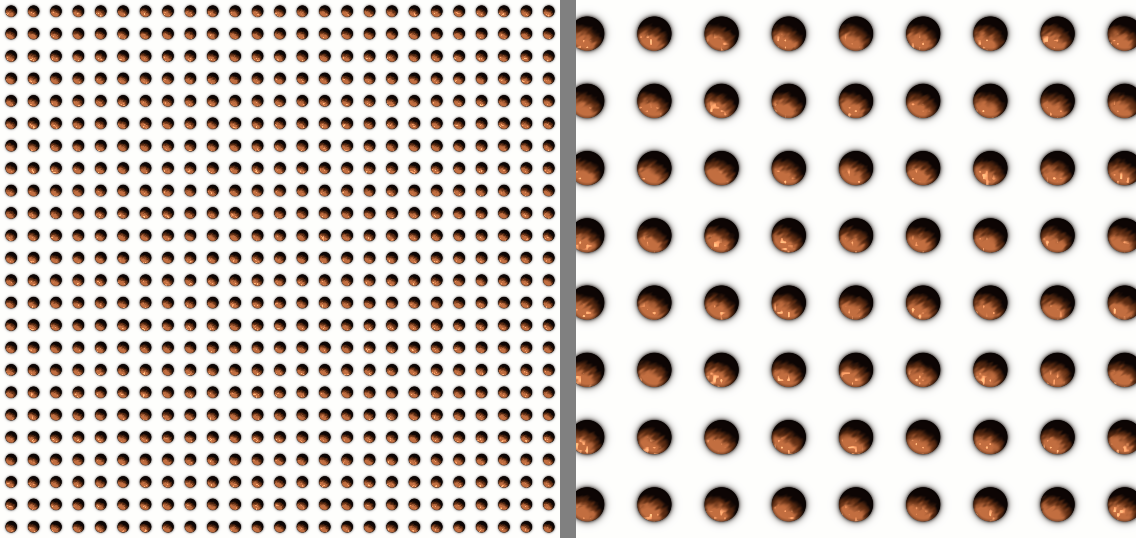
Left: the whole. Right: its middle third, enlarged.
Write a Shadertoy shader that draws this pattern.

```glsl
// Grid of small polished copper-brown beads with soft shadows on white.

float hash(vec2 p) {
    vec3 q = fract(vec3(p.xyx) * vec3(0.1031, 0.1030, 0.0973));
    q += dot(q, q.yzx + 33.33);
    return fract((q.x + q.y) * q.z);
}

float valueNoise(vec2 p) {
    vec2 i = floor(p), f = fract(p);
    f = f * f * (3.0 - 2.0 * f);
    return mix(mix(hash(i), hash(i + vec2(1, 0)), f.x),
               mix(hash(i + vec2(0, 1)), hash(i + vec2(1, 1)), f.x), f.y);
}

// Lit bead surface; p spans the unit disc, seed differs for each bead
vec3 beadColor(vec2 p, vec2 seed) {
    vec3 normal = vec3(p, sqrt(max(1.0 - dot(p, p), 0.0)));
    float light = dot(normal, normalize(vec2(-0.38, -0.75).xyy * vec3(1, 1, -0.75)));

    // Mottled grain, stretched along a diagonal
    vec2 along = mat2(0.8, -0.6, 0.6, 0.8) * p;
    float grain = valueNoise(along * vec2(3.0, 7.0) + seed + 20.0) - 0.5;
    float tone = light + 0.22 * grain;

    vec3 color = mix(vec3(0.05, 0.02, 0.015), vec3(0.36, 0.17, 0.07), smoothstep(0.05, 0.55, tone));
    color = mix(color, vec3(0.76, 0.43, 0.25), smoothstep(0.45, 0.85, tone));

    // Small bright glints on the lit side
    float glint = smoothstep(0.72, 0.95, valueNoise(p * 5.0 + seed.yx + 60.0));
    color += vec3(0.40, 0.34, 0.27) * glint * smoothstep(0.6, 0.95, light);
    return color * mix(1.0, 0.75, smoothstep(0.8, 1.0, length(p)));
}

void mainImage(out vec4 fragColor, in vec2 fragCoord) {
    vec2 count = vec2(25, 24);
    vec2 grid = fragCoord / iResolution.xy * count;
    vec2 cell = mod(floor(grid), count);
    vec2 p = fract(grid) - 0.5;
    float radius = 0.255;
    float edge = length(p) - radius;
    float pixel = count.y / iResolution.y;

    // Shadow hugging the rim, gone before the cell border
    float shadow = 0.68 * exp(-max(edge, 0.0) / 0.032) * smoothstep(0.23, 0.08, edge);
    vec3 color = mix(vec3(0.995, 0.995, 0.99), vec3(0.07, 0.04, 0.03), shadow);

    // Bead over its shadow
    float cover = smoothstep(0.5 * pixel, -0.5 * pixel, edge);
    color = mix(color, beadColor(p / radius, cell * 17.0), cover);
    fragColor = vec4(color, 1.0);
}
```
